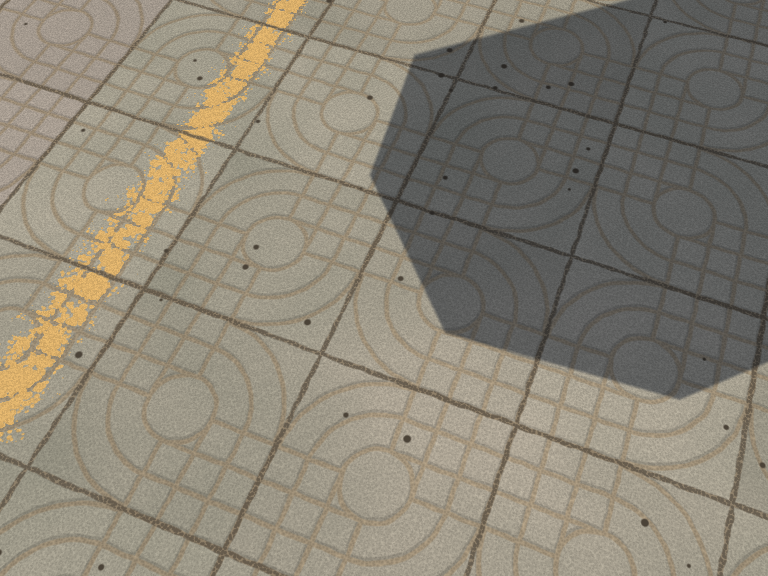
This texture is drawn by a WebGL 2 fragment shader. Its source:

```glsl
#version 300 es
precision highp float;
// Worn paving tiles in perspective, with a faded yellow stripe and a faceted cast shadow.
uniform vec2 u_resolution;
out vec4 outColor;

// Ground plane: columns are the two tile axes and the centre of tile (0, 0).
const mat3 GROUND_TO_VIEW = mat3(.2708, .0806, -.045, -.2014, .2031, -.118, .4774, .4219, 1.);
const float CELLS = 6.;            // small squares along one tile
const float GROOVE_WIDTH = .011;   // half widths, in tiles
const float SEAM_WIDTH = .012;
const float WOBBLE = .006;
const vec2 RELIEF_OFFSET = vec2(.009, .012);
const vec3 STONE = vec3(.555, .548, .488);
const vec3 DUST = vec3(.70, .665, .60);
const vec3 PINK_STONE = vec3(.64, .595, .555);
const vec3 SAND = vec3(.65, .575, .465);
const vec3 SEAM = vec3(.37, .33, .275);
const vec3 PAINT = vec3(.89, .70, .40);
const vec3 SHADE = vec3(.555, .585, .645);
const vec2 STRIPE_START = vec2(.507, 0.);
const vec2 STRIPE_END = vec2(.017, .677);
const int CORNERS = 6;
const vec2 SHADOW[CORNERS] = vec2[](vec2(.720, .095), vec2(.642, .304), vec2(.773, .578),
  vec2(1.18, .694), vec2(1.40, .60), vec2(1.40, -.08));

vec2 hash2(vec2 p) {
  return fract(sin(vec2(dot(p, vec2(127.1, 311.7)), dot(p, vec2(269.5, 183.3)))) * 43758.5);
}

// Distance to the nearest scattered point.
float cellular(vec2 p) {
  vec2 cell = floor(p), f = fract(p);
  float d = 2.;
  for (int y = -1; y <= 1; y++)
    for (int x = -1; x <= 1; x++) {
      vec2 o = vec2(x, y);
      d = min(d, length(o + hash2(cell + o) - f));
    }
  return d;
}

// Smooth variation in about -1..1.
float layeredSines(vec2 p) {
  float sum = 0., gain = .5;
  for (int i = 0; i < 4; i++) {
    sum += gain * sin(p.x + 1.7 * sin(p.y)) * cos(p.y - 1.3 * sin(p.x * .8));
    p = mat2(1.5, 1.1, -1.1, 1.5) * p + 2.3;
    gain *= .55;
  }
  return sum;
}

float line(float d, float halfWidth, float aa) {
  return 1. - smoothstep(halfWidth - aa, halfWidth + aa, d);
}

// Distance to the raised pattern's grooves; alternate tiles are mirrored.
float grooveDistance(vec2 ground) {
  vec2 tile = floor(ground + .5), p = ground - tile;
  if (mod(tile.x + tile.y, 2.) > .5) p.x = -p.x;
  float r = length(p);
  float disc = abs(r - 1. / CELLS);
  if (r < 1. / CELLS) return disc;
  vec2 toGrid = abs(fract(p * CELLS + .5) - .5) / CELLS;
  float grid = min(toGrid.x, toGrid.y);
  float rings = min(abs(r - 2. / CELLS), abs(r - 2.93 / CELLS));
  float axes = r < 3. / CELLS ? min(abs(p.x), abs(p.y)) : 1.;
  return min(disc, p.x * p.y < 0. ? grid : min(rings, axes));
}

// Signed distance to the convex shadow, negative inside.
float shadowDistance(vec2 p) {
  float d = -9.;
  for (int i = 0; i < CORNERS; i++) {
    vec2 a = SHADOW[i], edge = normalize(SHADOW[(i + 1) % CORNERS] - a);
    d = max(d, dot(p - a, vec2(-edge.y, edge.x)));
  }
  return d;
}

void main() {
  vec2 view = gl_FragCoord.xy / u_resolution.y;
  view.y = 1. - view.y;
  vec3 h = inverse(GROUND_TO_VIEW) * vec3(view, 1.);
  vec2 ground = h.xy / h.z;
  float aa = .6 * length(fwidth(ground));
  vec2 tile = floor(ground + .5), local = ground - tile;
  vec2 rough = ground + WOBBLE * vec2(layeredSines(ground * 19.), layeredSines(ground.yx * 17. + 4.));
  float grain = cellular(ground * 75.), grit = hash2(floor(ground * 160.)).x;
  float patches = layeredSines(ground * 3.1 + 1.);

  // Stone, dust and tint of each tile
  float dust = .40 + .5 * exp(-7. * dot(view - vec2(.86, .70), view - vec2(.86, .70)));
  dust += .25 * patches + .12 * smoothstep(.2, 1.2, view.x) + .2 * (hash2(tile).x - .5);
  dust = clamp(dust, 0., 1.);
  vec3 color = mix(STONE, DUST, dust);
  color = mix(color, PINK_STONE, .8 * step(tile.x, -1.5));
  color *= .97 + .08 * hash2(tile + 7.).y;
  color *= 1. + .13 * (grain - .5) + .10 * (grit - .5);

  // Grooves, lit along one side
  float groove = line(grooveDistance(rough), GROOVE_WIDTH, aa);
  float relief = line(grooveDistance(rough + RELIEF_OFFSET), GROOVE_WIDTH, aa) - groove;
  vec3 sand = SAND * (.84 + .16 * dust + .25 * (grain - .5));
  color = mix(color, sand, .75 * groove) * (1. - .13 * max(relief, 0.));

  // Worn stripe, broken by chips and grooves
  vec2 along = normalize(STRIPE_END - STRIPE_START), fromStart = view - STRIPE_START;
  float across = abs(dot(fromStart, vec2(-along.y, along.x)));
  float reach = across / mix(.027, .058, clamp(view.y / .7, 0., 1.));
  float chips = .55 * cellular(ground * 38.) + .45 * cellular(ground * 13.) + .25 * layeredSines(ground * 11.);
  float wear = chips + .55 * smoothstep(.35, 1.25, reach) + .3 * groove + .14 * view.y;
  color = mix(color, PAINT * (.93 + .14 * grit), .88 * (1. - smoothstep(.66, .82, wear)) * step(reach, 1.4));

  // Dirty joints between tiles
  vec2 toEdge = .5 - abs(rough - floor(rough + .5));
  float seamWidth = SEAM_WIDTH * (1. + .45 * layeredSines(ground * 23.));
  float seam = line(min(toEdge.x, toEdge.y), seamWidth, aa);
  color = mix(color, mix(SEAM, SAND, .6 * smoothstep(.35, .8, grain)), .85 * seam);

  // Sparse pebbles
  vec2 spot = floor(ground * 9.), seed = hash2(spot + 31.);
  float pebble = length(fract(ground * 9.) - .25 - .5 * hash2(spot + 5.));
  color = mix(color, SEAM * .8, step(.965, seed.x) * line(pebble, .07 + .1 * seed.y, 9. * aa));

  // Cast shadow
  float shadow = 1. - smoothstep(-.004, .004, shadowDistance(view));
  color *= mix(vec3(1.), SHADE, shadow);
  outColor = vec4(clamp(color, 0., 1.), 1.);
}
```
